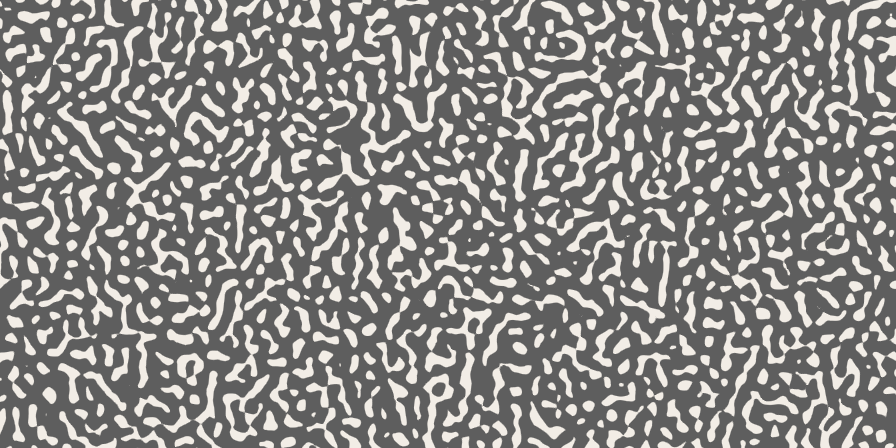
Write a WebGL 2 fragment shader that draws this pattern.

```glsl
#version 300 es
precision highp float;
// Short pale worm-like flecks, mostly upright, scattered on a dark grey ground.
// Sparse wave packets with random directions are summed into a band-limited
// noise field, which is cut at a fixed level with a one-pixel soft edge.

uniform vec2 u_resolution;
out vec4 fragColor;

const vec3 GROUND = vec3(0.370, 0.370, 0.370);
const vec3 FLECK = vec3(0.950, 0.930, 0.900);

const float SPACING = 0.040;        // typical gap between strokes, in canvas heights
const float PACKET_RADIUS = 1.5;    // reach of one wave packet, in spacings
const int PACKETS_PER_CELL = 4;
const float LEVEL = 0.49;           // cut level, in standard deviations
const float UPRIGHT_BIAS = 0.19;    // 0 = all directions alike
const float KINK_SIZE = 0.45;       // grid of the outline kinks, in spacings
const float KINK_AMOUNT = 0.10;     // outline displacement, in spacings
const float EDGE_PIXELS = 1.2;
const float PI = 3.14159265;

// Integer hash: three random values in 0..1 for a cell and an index
vec3 hash3(vec2 cell, int index) {
    uvec3 v = uvec3(ivec3(ivec2(cell), index) + 4096);
    v = v * 1664525u + 1013904223u;
    v.x += v.y * v.z; v.y += v.z * v.x; v.z += v.x * v.y;
    v ^= v >> 16u;
    v.x += v.y * v.z; v.y += v.z * v.x; v.z += v.x * v.y;
    return vec3(v >> 8u) / 16777216.0;
}

// Bilinear vector noise; its creases make the outlines slightly angular
vec2 kinkOffset(vec2 p) {
    vec2 cell = floor(p);
    vec2 t = p - cell;
    vec2 bottom = mix(hash3(cell, 90).xy, hash3(cell + vec2(1, 0), 90).xy, t.x);
    vec2 top = mix(hash3(cell + vec2(0, 1), 90).xy, hash3(cell + 1.0, 90).xy, t.x);
    return 2.0 * mix(bottom, top, t.y) - 1.0;
}

// Sum of compact wave packets, scaled to unit variance; p is in spacings
float packetNoise(vec2 p) {
    vec2 q = p / PACKET_RADIUS;
    vec2 home = floor(q);
    float sum = 0.0;
    for (int y = -1; y <= 1; y++) {
        for (int x = -1; x <= 1; x++) {
            vec2 cell = home + vec2(x, y);
            for (int i = 0; i < PACKETS_PER_CELL; i++) {
                vec3 place = hash3(cell, i);
                vec2 d = q - cell - place.xy;
                float falloff = max(1.0 - dot(d, d), 0.0);
                float angle = PI * (place.z - 0.5);
                angle -= UPRIGHT_BIAS * sin(2.0 * angle);
                float phase = hash3(cell, i + 40).x;
                float turns = dot(d, vec2(cos(angle), sin(angle))) * PACKET_RADIUS;
                sum += falloff * falloff * falloff * cos(2.0 * PI * (turns + phase));
            }
        }
    }
    // Mean square of one packet is pi / 14 per cell
    return sum / sqrt(float(PACKETS_PER_CELL) * PI / 14.0);
}

void main() {
    vec2 p = gl_FragCoord.xy / u_resolution.y / SPACING;
    p += KINK_AMOUNT * kinkOffset(p / KINK_SIZE);

    // Height above the cut, turned into a distance in pixels
    float height = packetNoise(p) - LEVEL;
    float slope = max(length(vec2(dFdx(height), dFdy(height))), 1e-4);
    float coverage = clamp(0.5 + height / (slope * EDGE_PIXELS), 0.0, 1.0);

    fragColor = vec4(mix(GROUND, FLECK, coverage), 1.0);
}
```
